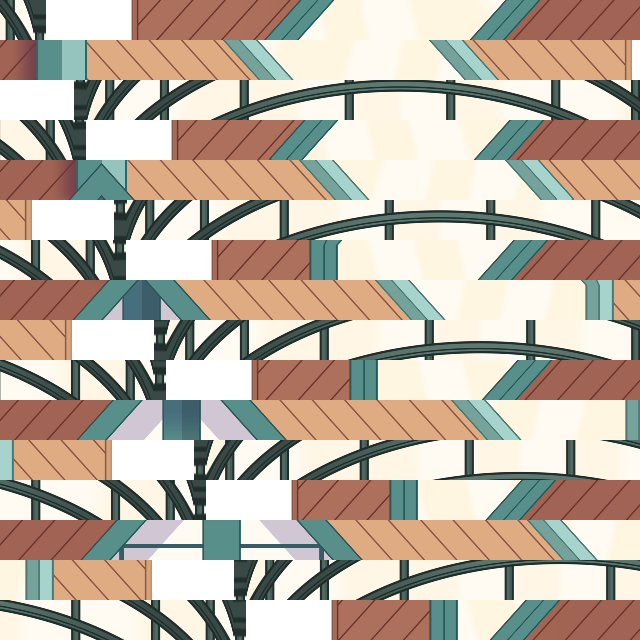
A Shadertoy shader for this pattern:

```glsl
const float ROWS = 16.0;      // strips down the canvas
const float PERIOD = 49.0;    // length of one repeat, in strip heights
const float PITCH = 0.9;      // sideways run of a roof per unit of fall
const vec3 CREAM = vec3(1.0, 0.965, 0.885);
const vec3 TEAL = vec3(0.35, 0.56, 0.54);

float cover(float d, float px) {
    return smoothstep(0.5 * px, -0.5 * px, d);
}

float slab(float x, float lo, float hi) {
    return abs(x - 0.5 * (lo + hi)) - 0.5 * (hi - lo);
}

// Fill a shape and ink its edge
vec3 inked(vec3 base, vec3 paint, vec3 ink, float d, float lineWidth, float px) {
    base = mix(base, paint, cover(d, px));
    return mix(base, ink, cover(abs(d) - lineWidth, px));
}

// Faint upright panes of light
vec3 paleWall(float x, float y, vec3 shade) {
    float pane = 0.5 + 0.5 * sin(x * 1.9 + 0.6 * y + 1.5 * sin(x * 0.7));
    return mix(shade, vec3(1.0, 0.985, 0.95), smoothstep(0.35, 0.65, pane));
}

// Nested elliptical ribs crossed by posts that crowd toward the sides
vec3 archedFrame(float x, float y, float px) {
    const vec3 iron = vec3(0.28, 0.36, 0.34);
    const vec3 ink = vec3(0.12, 0.18, 0.17);
    float m = abs(x);
    vec3 col = paleWall(x, 0.0, vec3(1.0, 0.965, 0.9));
    for (int i = 0; i < 5; i++) {
        float n = float(i);
        float offset = m - (1.27 + 2.94 * n - 0.315 * n * n);
        col = inked(col, iron, ink, abs(offset) - 0.09, 0.025, px);
        col = mix(col, iron * 1.3, 0.6 * cover(abs(offset - 0.02) - 0.025, px));
    }
    float root = sqrt(max(1.0 - m * m / 64.0, 0.04));
    float fall = 5.3 * (1.0 - root);
    float slope = 5.3 * m / (64.0 * root);
    float spacing = 1.27;
    float rib = mod(y - fall - 0.14 + 0.5 * spacing, spacing) - 0.5 * spacing;
    rib /= sqrt(1.0 + slope * slope);
    vec3 ribColor = mix(iron * 1.3, iron * 0.8, smoothstep(1.0, 6.5, m));
    col = inked(col, ribColor, ink, abs(rib) - 0.125, 0.028, px);
    return mix(col, ink, cover(abs(rib - 0.035) - 0.018, px));
}

// Gable with a central post, window bars and a shadow under the eaves
vec3 gable(vec3 col, float m, float side, float y, float px) {
    const vec3 ink = vec3(0.17, 0.34, 0.34);
    float halfWidth = PITCH * (y - 1.1);
    float inner = halfWidth - 0.72;
    vec3 room = mix(vec3(1.0, 0.985, 0.95), vec3(0.82, 0.78, 0.83),
                    cover(inner - 0.95 - m, px));
    float bars = min(max(abs(y - 4.65) - 0.05, m - 2.5),
                     max(abs(m - 2.5) - 0.06, 4.65 - y));
    room = mix(room, vec3(0.22, 0.36, 0.39), cover(bars, px));
    vec3 post = mix(vec3(0.28, 0.43, 0.49), TEAL, smoothstep(3.2, 4.2, y));
    post *= side > 0.0 && y < 4.0 ? 0.85 : 1.0;
    room = inked(room, post, ink, m - 0.46, 0.02, px);
    vec3 inside = inked(TEAL, room, ink, m - inner, 0.025, px);
    return inked(col, inside, ink, m - halfWidth, 0.025, px);
}

// Teal trim, plain on the shaded side and two-toned on the lit side
vec3 trim(vec3 col, float m, float lo, float hi, float side, float px) {
    vec3 ink = side < 0.0 ? vec3(0.15, 0.35, 0.35) : vec3(0.3, 0.47, 0.44);
    float middle = mix(lo, hi, 0.48);
    vec3 lit = mix(vec3(0.46, 0.64, 0.61), vec3(0.65, 0.83, 0.80), cover(middle - m, px));
    vec3 paint = side < 0.0 ? TEAL : lit;
    col = inked(col, paint, ink, slab(m, lo, hi), 0.025, px);
    return mix(col, ink, cover(abs(m - middle) - 0.02, px));
}

// Mirrored building: hatched roofs, pale walls, trims and gable
vec3 building(float x, float y, float px) {
    float m = abs(x);
    float side = sign(x);
    float slant = m - PITCH * y;
    vec3 shaded = mix(vec3(0.63, 0.39, 0.325), vec3(0.68, 0.44, 0.36), smoothstep(8.0, 12.0, m));
    vec3 roof = side < 0.0 ? shaded : vec3(0.87, 0.67, 0.51);
    vec3 ink = side < 0.0 ? vec3(0.42, 0.21, 0.18) : vec3(0.54, 0.34, 0.27);
    float hatch = abs(mod(slant + 0.24 + 0.405, 0.81) - 0.405);
    vec3 col = mix(roof, ink, cover(hatch * 0.74 - 0.018, px));
    float shadow = smoothstep(1.3, 0.6, m) * (1.0 - smoothstep(1.8, 2.2, y));
    col = side < 0.0 ? mix(col, vec3(0.42, 0.22, 0.29), 0.8 * shadow) : col;
    col = inked(col, roof * 0.95, ink, slab(m, 14.1, 14.25), 0.02, px);

    float outerLo = min(9.2 + PITCH * y, 11.12);
    float outerHi = min(10.02 + PITCH * y, 11.78);
    float innerLo = 4.05 + PITCH * y;
    float innerHi = innerLo + 0.83;
    vec3 wall = paleWall(m, y, CREAM);
    col = mix(col, wall, cover(slab(m, innerHi, outerLo), px));
    col = trim(col, m, outerLo, outerHi, side, px);
    col = trim(col, m, innerLo, innerHi, side, px);

    // Chimney column behind the gable
    vec3 column = side < 0.0 ? TEAL : vec3(0.58, 0.77, 0.74);
    float columnEdge = max(m - 0.61, y - 1.9);
    col = inked(col, column, vec3(0.2, 0.4, 0.4), columnEdge, 0.025, px);
    return gable(col, m, side, y, px);
}

void mainImage(out vec4 fragColor, in vec2 fragCoord) {
    float px = ROWS / iResolution.y;
    vec2 p = fragCoord * px;
    float down = ROWS - p.y;
    float row = floor(down);

    // Strips join end to end into one ribbon; each repeat shows a lower slice
    float ribbon = row * ROWS + p.x - 1.15;
    float repeat = floor(ribbon / PERIOD);
    float x = ribbon - repeat * PERIOD;
    float y = repeat + fract(down);

    vec3 col = vec3(1.0);
    float houseX = x - 16.39;
    float frameX = x - 40.85;
    col = mix(col, building(houseX, y, px), cover(abs(houseX) - 14.25, px));
    col = mix(col, archedFrame(frameX, y, px), cover(abs(frameX) - 8.15, px));
    fragColor = vec4(col, 1.0);
}
```
